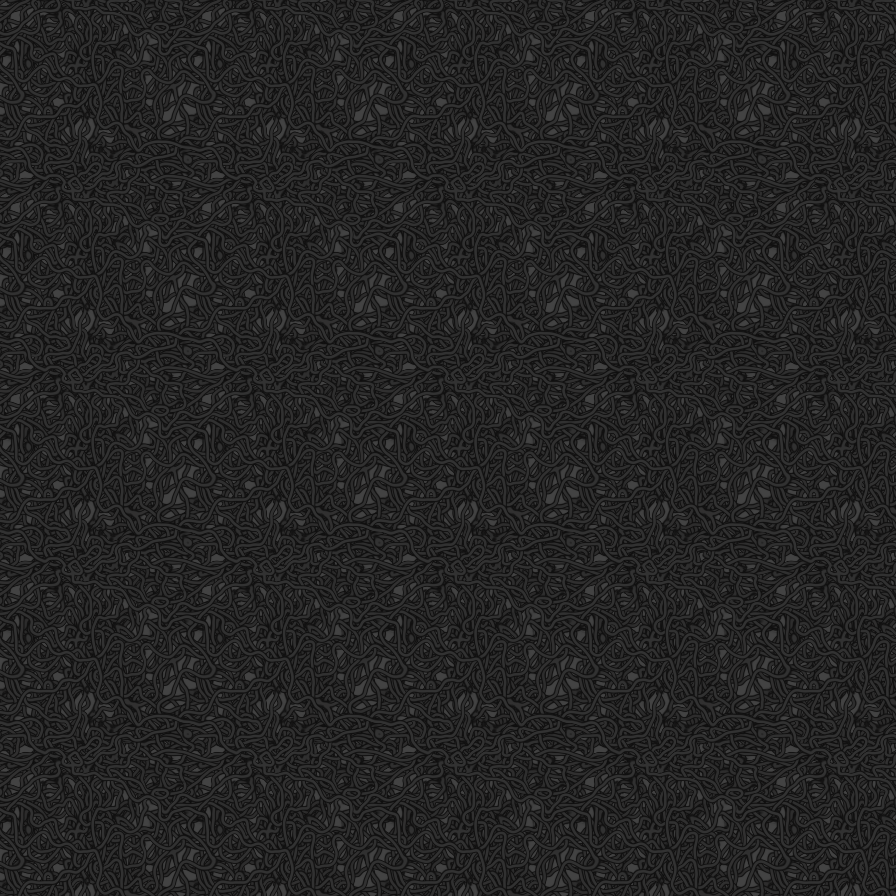
Write a three.js fragment shader that draws this pattern.

```glsl
// Dense mat of thin, dark, tangled strands over a grey floor, in a square tile.
// Each layer draws the contour lines of a tilted plane bent by periodic gradient
// noise; layers are stacked, and each strand has a dark rim and a lit body.

varying vec2 vUv;

const float TAU = 6.2831853;

const float REPEATS = 4.68;              // tiles across and up
const int   LAYERS = 34;                 // stacked strand layers
const float LINES = 2.2;                 // strands per layer and tile
const float BODY = 0.0070;               // half width of the body, in tiles
const float RIM = 0.0122;                // half width with the rim, in tiles
const float SHADOW_REACH = 0.010;        // contact shadow beyond the rim
const float SHADOW = 0.05;               // strength of that shadow
const float SOFT = 0.0008;               // edge softness, in canvas units
const vec2  BEND_FREQ = vec2(7.0, 15.0); // whole cells per tile
const vec2  BEND_AMP = vec2(0.40, 0.08); // meander strength per octave
const vec2  CLEARING = vec2(0.975, 0.25); // sparsest spot of the tile
const float SPARSENESS = 0.27;           // how far strands part there
const float MIN_SLOPE = 1.2;             // keeps flat contours from smearing

const vec3 FLOOR_COLOR = vec3(0.262);
const vec3 RIM_COLOR = vec3(0.060, 0.058, 0.058);
const vec3 LOW_COLOR = vec3(0.170, 0.168, 0.168);
const vec3 HIGH_COLOR = vec3(0.195);

float hash(vec3 p) {
  p = fract((p + 7.0) * vec3(0.1031, 0.1030, 0.0973));
  p += dot(p, p.yzx + 33.33);
  return fract((p.x + p.y) * p.z);
}

// Unit gradient at a lattice point, wrapped to the period
vec2 latticeGradient(vec2 cell, float period, float seed) {
  float a = TAU * hash(vec3(mod(cell, period), seed));
  return vec2(cos(a), sin(a));
}

// Periodic gradient noise: value in x, derivative in yz
vec3 gradientNoise(vec2 p, float period, float seed) {
  vec2 i = floor(p);
  vec2 f = p - i;
  vec2 u = f * f * f * (f * (f * 6.0 - 15.0) + 10.0);
  vec2 du = 30.0 * f * f * (f * (f - 2.0) + 1.0);
  vec2 ga = latticeGradient(i, period, seed);
  vec2 gb = latticeGradient(i + vec2(1.0, 0.0), period, seed);
  vec2 gc = latticeGradient(i + vec2(0.0, 1.0), period, seed);
  vec2 gd = latticeGradient(i + vec2(1.0, 1.0), period, seed);
  float a = dot(ga, f);
  float b = dot(gb, f - vec2(1.0, 0.0));
  float c = dot(gc, f - vec2(0.0, 1.0));
  float d = dot(gd, f - vec2(1.0, 1.0));
  float k = a - b - c + d;
  float value = a + u.x * (b - a) + u.y * (c - a) + u.x * u.y * k;
  vec2 slope = mix(mix(ga, gb, u.x), mix(gc, gd, u.x), u.y)
             + du * (u.yx * k + vec2(b, c) - a);
  return vec3(value, slope);
}

// Distance, in tiles, to the nearest strand of one layer
float strandDistance(vec2 p, vec2 stretch, float layer) {
  float angle = layer * 2.4 + 0.5;
  vec2 lines = floor(LINES * vec2(cos(angle), sin(angle)) + 0.5);
  vec3 coarse = gradientNoise(p * BEND_FREQ.x, BEND_FREQ.x, layer);
  vec3 fine = gradientNoise(p * BEND_FREQ.y, BEND_FREQ.y, layer + 50.0);
  float height = dot(lines, p) + hash(vec3(layer, 3.0, 9.0))
               + BEND_AMP.x * coarse.x + BEND_AMP.y * fine.x;
  vec2 slope = lines + BEND_AMP.x * BEND_FREQ.x * coarse.yz
             + BEND_AMP.y * BEND_FREQ.y * fine.yz;
  return abs(fract(height) - 0.5) / max(length(slope * stretch), MIN_SLOPE);
}

void main() {
  vec2 tile = vUv * REPEATS;
  float soft = SOFT * REPEATS;

  // Part the strands around the clearing and crowd them elsewhere
  vec2 phase = TAU * (tile - CLEARING);
  vec2 p = tile - SPARSENESS * sin(phase) / TAU;
  vec2 stretch = 1.0 - SPARSENESS * cos(phase);

  // Stack the layers from the floor up
  vec3 color = FLOOR_COLOR;
  for (int i = 0; i < LAYERS; i++) {
    float layer = float(i);
    float d = strandDistance(p, stretch, layer);
    float rim = 1.0 - smoothstep(RIM - soft, RIM + soft, d);
    float body = 1.0 - smoothstep(BODY - soft, BODY + soft, d);
    float shade = 1.0 - smoothstep(RIM, RIM + SHADOW_REACH, d);
    vec3 tone = mix(LOW_COLOR, HIGH_COLOR, layer / float(LAYERS - 1));
    color *= 1.0 - SHADOW * shade;
    color = mix(color, RIM_COLOR, rim);
    color = mix(color, tone, body);
  }
  gl_FragColor = vec4(color, 1.0);
}
```
